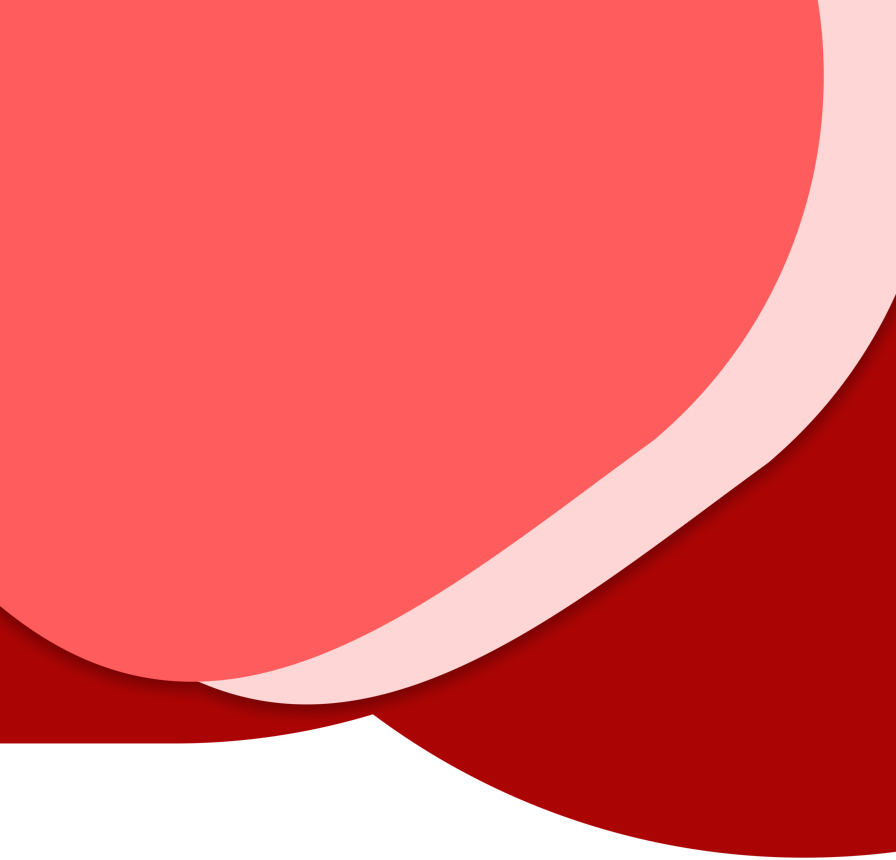
Write a Shadertoy shader that draws this background.

```glsl
#define CORAL vec3(1.0, 0.365, 0.365)
#define BLUSH vec3(1.0, 0.84, 0.84)
#define CRIMSON vec3(0.67, 0.016, 0.016)
#define PAPER vec3(1.0)
#define BLUSH_SHIFT vec2(0.1328, -0.0264)
#define SHADOW_SHIFT vec2(0.0, -0.004)
#define SHADOW_DEPTH 0.30
#define SHADOW_REACH 0.022

float circle(vec2 p, vec2 centre, float radius) {
    return length(p - centre) - radius;
}

// Rounded sheet: a cubic lower edge that meets a large arc on the right
float sheet(vec2 p) {
    const vec2 lowest = vec2(0.2236, 0.2073);
    const float joint = 0.7615;
    float x = p.x - lowest.x;
    float bend = x < 0.0 ? 0.871 : -1.1035;
    float edge = lowest.y + 1.5675 * x * x + bend * abs(x * x * x);
    float slope = 3.135 * x + 3.0 * bend * x * abs(x);
    float lower = (edge - p.y) / sqrt(1.0 + slope * slope);
    float side = circle(p, vec2(0.4051, 0.9119), 0.5528);
    return mix(lower, side, smoothstep(joint - 0.008, joint + 0.008, p.x));
}

// Backdrop: a flat edge easing into an arc, joined to a wide circle
float backdrop(vec2 p) {
    const vec2 bendCentre = vec2(0.2033, 0.9350);
    vec2 q = vec2(max(p.x, bendCentre.x), p.y);
    float left = circle(q, bendCentre, 0.7995);
    float right = circle(p, vec2(0.9350, 0.8401), 0.8374);
    return min(left, right);
}

float cover(float dist) {
    float halfPixel = 0.75 / iResolution.y;
    return 1.0 - smoothstep(-halfPixel, halfPixel, dist);
}

void mainImage(out vec4 fragColor, in vec2 fragCoord) {
    vec2 p = fragCoord / iResolution.y;

    // Soft shadow cast by both sheets on the backdrop
    vec2 s = p - SHADOW_SHIFT;
    float caster = min(sheet(s), sheet(s - BLUSH_SHIFT));
    float shadow = 1.0 - smoothstep(-0.01, SHADOW_REACH, caster);
    vec3 shaded = CRIMSON * (1.0 - SHADOW_DEPTH * shadow);

    // Layers from back to front
    vec3 colour = mix(PAPER, shaded, cover(backdrop(p)));
    colour = mix(colour, BLUSH, cover(sheet(p - BLUSH_SHIFT)));
    colour = mix(colour, CORAL, cover(sheet(p)));
    fragColor = vec4(colour, 1.0);
}
```
